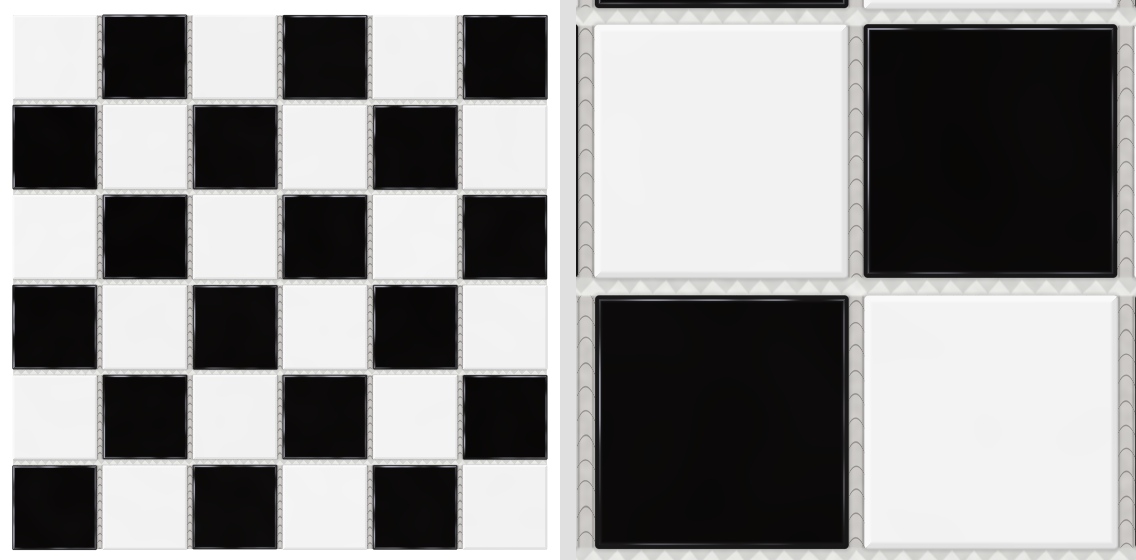
Left, the full canvas; right, a detail of the centre.
A WebGL 1 fragment shader for this pattern:

```glsl
precision highp float;
uniform vec2 u_resolution;

#define TILES 6.0
#define PITCH 0.1608
#define TILE_HALF 0.0755
#define CORNER 0.0025
#define BEVEL 0.0038
#define GLINT_WIDTH 0.0008
#define MESH_STEP 0.0142
#define THREAD_WIDTH 0.0009
#define JITTER 0.0006
#define SHEET_CENTER vec2(0.0, -0.004)
#define WHITE_GLAZE vec3(0.95, 0.95, 0.952)
#define BLACK_GLAZE vec3(0.038, 0.032, 0.031)

vec2 hash2(vec2 p) {
  vec2 h = vec2(dot(p, vec2(127.1, 311.7)), dot(p, vec2(269.5, 183.3)));
  return fract(sin(h) * 43758.5) * 2.0 - 1.0;
}

float gradientNoise(vec2 p) {
  vec2 i = floor(p), f = fract(p);
  vec2 u = f * f * (3.0 - 2.0 * f);
  float a = dot(hash2(i), f);
  float b = dot(hash2(i + vec2(1.0, 0.0)), f - vec2(1.0, 0.0));
  float c = dot(hash2(i + vec2(0.0, 1.0)), f - vec2(0.0, 1.0));
  float d = dot(hash2(i + vec2(1.0, 1.0)), f - vec2(1.0, 1.0));
  return mix(mix(a, b, u.x), mix(c, d, u.x), u.y);
}

float boxDistance(vec2 p, vec2 halfSize, float radius) {
  vec2 q = abs(p) - halfSize + radius;
  return length(max(q, 0.0)) + min(max(q.x, q.y), 0.0) - radius;
}

float cover(float d, float px) {
  return 1.0 - smoothstep(-0.5 * px, 0.5 * px, d);
}

float stroke(float d, float width, float px) {
  return cover(abs(d) - 0.5 * max(width, px), px);
}

// Backing net: scalloped threads in upright joints, pale teeth in level ones
vec3 meshColor(vec2 p, float px) {
  vec2 joint = (fract(p / PITCH + 0.5) - 0.5) * PITCH;
  vec2 jointId = floor(p / PITCH + 0.5);
  float sway = 0.25 * gradientNoise(p * 45.0);

  float arch = p.y / MESH_STEP + 1.1 * pow(joint.x / 0.005, 2.0) * 0.35;
  arch += sway + hash2(jointId.xx).x;
  float thread = stroke((fract(arch) - 0.5) * MESH_STEP, THREAD_WIDTH, px);
  float rib = stroke(abs(joint.x) - 0.0042, THREAD_WIDTH, px);
  vec3 upright = vec3(0.80, 0.79, 0.78) - 0.22 * max(thread, 0.5 * rib);

  float tooth = abs(fract(p.x / MESH_STEP + sway) - 0.5) * 2.0;
  float blob = smoothstep(-0.15, 0.15, tooth - 0.5 - joint.y / 0.008);
  vec3 level = mix(vec3(0.83, 0.83, 0.82), vec3(0.91, 0.91, 0.90), blob);

  float inLevel = cover(abs(joint.y) - 0.0055, px + 0.001);
  return mix(upright, level, inLevel) + 0.04 * gradientNoise(p * 160.0);
}

vec3 tileColor(vec2 local, vec2 cell, float edge, float px) {
  float depth = -edge;
  vec2 side = abs(local.x) > abs(local.y)
    ? vec2(sign(local.x), 0.0) : vec2(0.0, sign(local.y));
  float light = dot(side, vec2(-0.6, 0.8));
  float rim = 1.0 - smoothstep(BEVEL - 0.0012, BEVEL + 0.0012, depth);
  float cloud = gradientNoise(local * 18.0 + cell * 7.3);
  float tone = hash2(cell + 3.7).x;

  // Pale glaze: soft bevel, darker toward lower right
  vec3 pale = WHITE_GLAZE + 0.006 * cloud + 0.005 * tone;
  pale += rim * mix(-0.065, 0.025, smoothstep(-0.7, 0.7, light));
  pale -= 0.09 * (1.0 - smoothstep(0.0, 0.0014, depth)) * step(light, 0.0);

  // Dark glaze: broken cool glint along the bevel crest
  vec3 dark = BLACK_GLAZE + 0.014 * cloud + 0.008 * tone;
  dark += rim * vec3(0.055, 0.055, 0.06);
  float broken = smoothstep(-0.35, 0.3, gradientNoise(local * 32.0 + cell * 11.9));
  float glint = stroke(depth - 0.75 * BEVEL, GLINT_WIDTH, px);
  float gloss = mix(0.28, 0.62, smoothstep(-0.8, 0.8, light));
  dark += glint * broken * gloss * vec3(0.94, 0.96, 1.05);

  float isPale = mod(cell.x + cell.y, 2.0);
  return mix(dark, pale, isPale);
}

void main() {
  float scale = min(u_resolution.x, u_resolution.y);
  float px = 1.5 / scale;
  vec2 p = (gl_FragCoord.xy - 0.5 * u_resolution) / scale - SHEET_CENTER;

  // Sheet of mesh on a white ground
  float sheetHalf = 0.5 * (TILES - 1.0) * PITCH + TILE_HALF;
  float sheet = boxDistance(p, vec2(sheetHalf - 0.001), 0.0);
  vec3 color = mix(vec3(1.0), meshColor(p, px), cover(sheet, px));

  // Checkered tiles, each slightly off its grid place
  vec2 cell = clamp(floor(p / PITCH + 0.5 * TILES), 0.0, TILES - 1.0);
  vec2 center = (cell + 0.5 - 0.5 * TILES) * PITCH + JITTER * hash2(cell);
  vec2 local = p - center;
  float edge = boxDistance(local, vec2(TILE_HALF), CORNER);
  float shade = 1.0 - smoothstep(0.0, 0.003, edge);
  color *= 1.0 - 0.10 * shade * cover(sheet, px);
  color = mix(color, tileColor(local, cell, edge, px), cover(edge, px));

  gl_FragColor = vec4(clamp(color, 0.0, 1.0), 1.0);
}
```
